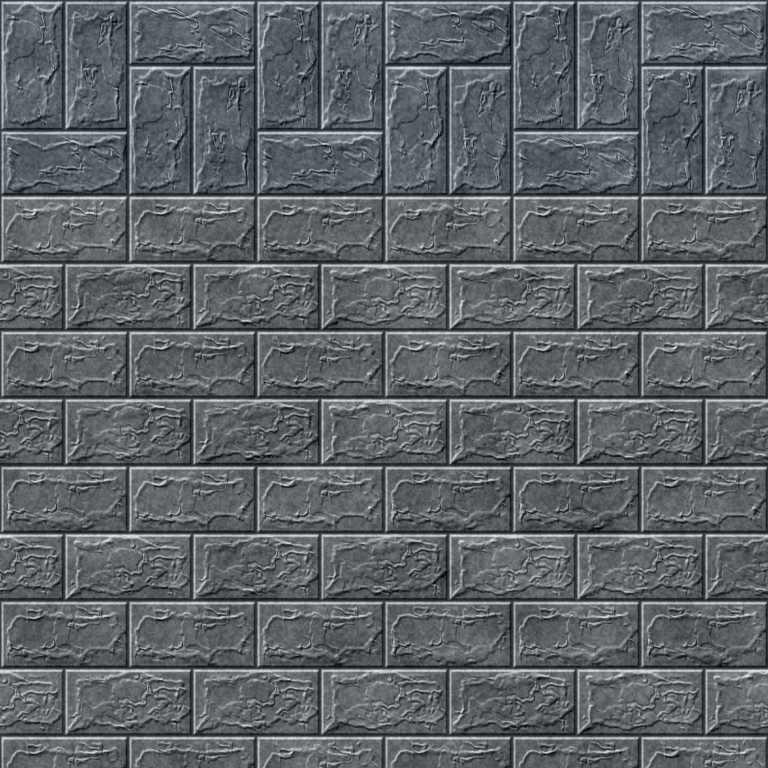
Reproduce this texture procedurally as a WebGL 2 fragment shader.

```glsl
#version 300 es
precision highp float;
// Slate-grey split-stone brick wall: running bond below a basket-weave band.
uniform vec2 u_resolution;
out vec4 outColor;

const float UNITS = 12.0;         // half bricks across the canvas
const float BAND_BASE = 8.95;     // lower edge of the basket weave
const float ROW_HEIGHT = 1.055;   // running bond course
const vec2 LIGHT = vec2(-0.55, 0.83);
const vec3 SLATE = vec3(0.365, 0.382, 0.400);
const vec3 BLUE_SLATE = vec3(0.345, 0.372, 0.405);
const vec3 MORTAR = vec3(0.17, 0.17, 0.18);

struct Brick {
    vec2 local;   // position from its corner, long side along x
    vec2 size;
    vec2 light;   // light direction in local axes
    float seed;   // relief shape
    float id;     // individual variation
    float shear;  // slant of the flakes
};

float hash(vec2 p) {
    vec3 q = fract(vec3(p.xyx) * 0.1031);
    q += dot(q, q.yzx + 33.33);
    return fract((q.x + q.y) * q.z);
}

float noise(vec2 p) {
    vec2 i = floor(p), f = fract(p);
    f = f * f * (3.0 - 2.0 * f);
    return mix(mix(hash(i), hash(i + vec2(1, 0)), f.x),
               mix(hash(i + vec2(0, 1)), hash(i + vec2(1, 1)), f.x), f.y);
}

float fbm(vec2 p) {
    float sum = 0.0, gain = 0.533;
    for (int i = 0; i < 4; i++) {
        sum += gain * noise(p);
        p = p * 2.03 + 17.3;
        gain *= 0.5;
    }
    return sum;
}

Brick runningBond(vec2 p) {
    float t = (BAND_BASE - p.y) / ROW_HEIGHT;
    float row = floor(t);
    float x = p.x + mod(row, 2.0);
    vec2 local = vec2(mod(x, 2.0), (1.0 - fract(t)) * ROW_HEIGHT);
    float id = hash(vec2(floor(x / 2.0), row) + 5.0);
    return Brick(local, vec2(2.0, ROW_HEIGHT), LIGHT, 3.0 + mod(row, 2.0), id, 0.0);
}

Brick basketWeave(vec2 p) {
    float t = (UNITS - p.y) * 3.0 / (UNITS - BAND_BASE);
    float column = floor(p.x / 2.0);
    float x = mod(p.x, 2.0);
    float s = t - mod(column, 2.0);   // depth below the top of the upright pair
    if (s >= 0.0 && s < 2.0) {
        float side = floor(x);
        return Brick(vec2(2.0 - s, fract(x)), vec2(2, 1), LIGHT.yx,
                     7.0 + side, hash(vec2(column, side + 40.0)), 0.0);
    }
    return Brick(vec2(x, 1.0 - fract(t)), vec2(2, 1), LIGHT, 11.0,
                 hash(vec2(column, 60.0)), 0.9);
}

// Thin raised curve along one level of a noise field
float ridge(float n, float level, float width) {
    float d = (n - level) / width;
    return exp(-d * d);
}

// Height of a split face: joint, bevel, ragged rim and flakes
float relief(Brick b, vec2 q) {
    vec2 inset = min(q, b.size - q);
    float edge = min(inset.x, inset.y);
    vec2 s = q + b.seed * 19.0 + 0.15 * b.id;
    float rag = fbm(s * vec2(2.6, 3.4));
    float rim = edge - 0.03 - 0.42 * max(rag - 0.2, 0.0);
    float height = 0.8 * smoothstep(0.012, 0.05, edge);
    height += 0.9 * min(edge, 0.2);
    height += 0.55 * smoothstep(-0.025, 0.03, rim) - 0.4 * smoothstep(0.02, 0.12, rim);

    vec2 slanted = vec2(s.x + b.shear * s.y, s.y + b.shear * 0.3 * s.x);
    vec2 warp = vec2(fbm(s * 2.0 + 4.0), fbm(s * 2.0 + 31.0));
    vec2 flow = slanted * vec2(2.0, 2.8 + b.shear) + 1.6 * warp;
    float flake = fbm(flow);
    float broken = smoothstep(0.44, 0.58, noise(s * 3.7 + 8.0) + 0.12 * b.shear);
    float face = smoothstep(0.06, 0.14, edge);
    height += face * broken * 0.55 * ridge(flake, 0.50, 0.024);
    height += face * 0.30 * smoothstep(0.56, 0.60, flake);
    return height + 0.10 * noise(s * 13.0);
}

vec3 wall(vec2 p) {
    bool weave = p.y > BAND_BASE;
    Brick b;
    if (weave) b = basketWeave(p);
    else b = runningBond(p);

    // Shade by the height difference toward the light
    float here = relief(b, b.local);
    float slope = here - relief(b, b.local + 0.036 * b.light);
    float shade = slope > 0.0 ? 0.58 * slope : 0.44 * slope;

    // Stone tone: brick variation, soft staining and fine grit
    float tone = 0.045 * (b.id - 0.5) + 0.16 * (fbm(p * 1.7) - 0.5);
    tone += 0.11 * (noise(p * 34.0) - 0.5) + 0.07 * (noise(p * 15.0 + 9.0) - 0.5);
    vec3 stone = (weave ? BLUE_SLATE : SLATE) + tone + clamp(shade, -0.27, 0.42);

    vec2 inset = min(b.local, b.size - b.local);
    float joint = 1.0 - smoothstep(0.006, 0.026, min(inset.x, inset.y));
    return mix(stone, MORTAR, 0.75 * joint);
}

void main() {
    // Four samples per pixel smooth the fine relief
    vec3 color = vec3(0);
    for (int i = 0; i < 4; i++) {
        vec2 offset = vec2(i % 2, i / 2) * 0.5 - 0.25;
        color += wall((gl_FragCoord.xy + offset) / u_resolution * UNITS);
    }
    outColor = vec4(clamp(color * 0.25, 0.0, 1.0), 1.0);
}
```
